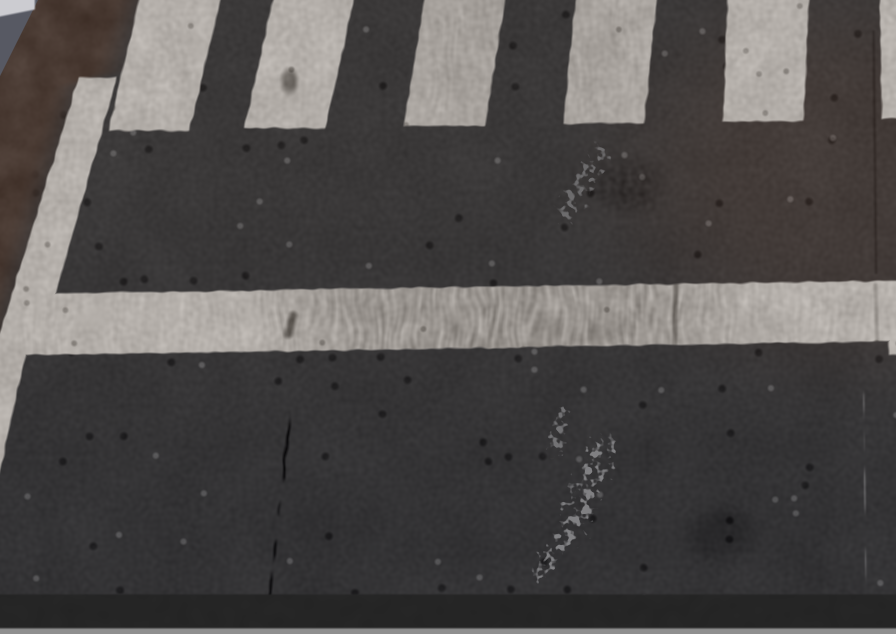
Write a WebGL 1 fragment shader that draws this texture.

```glsl
precision highp float;
// Worn crosswalk stripes and a stop line painted on dark, scuffed asphalt.
uniform vec2 u_resolution;

const float ASPECT = 1.4144;
const float SOFT = 0.0025;

vec2 hash2(vec2 cell) {
  vec3 h = fract(cell.xyx * vec3(0.1031, 0.1030, 0.0973));
  h += dot(h, h.yzx + 33.33);
  return fract((h.xx + h.yz) * h.zy);
}

float gradientDot(vec2 cell, vec2 offset) {
  return dot(hash2(cell) * 2.0 - 1.0, offset);
}

// Gradient noise, roughly -0.7 to 0.7.
float noise(vec2 p) {
  vec2 i = floor(p), f = fract(p);
  vec2 w = f * f * f * (f * (f * 6.0 - 15.0) + 10.0);
  vec2 e = vec2(1.0, 0.0);
  float low = mix(gradientDot(i, f), gradientDot(i + e, f - e), w.x);
  float high = mix(gradientDot(i + e.yx, f - e.yx), gradientDot(i + 1.0, f - 1.0), w.x);
  return mix(low, high, w.y);
}

float fbm(vec2 p) {
  float sum = 0.0, amp = 0.6;
  for (int i = 0; i < 4; i++) {
    sum += amp * noise(p);
    p = p * 2.03 + 7.1;
    amp *= 0.55;
  }
  return sum;
}

float above(float edge, float v) { return smoothstep(edge - SOFT, edge + SOFT, v); }
float between(float lo, float hi, float v) { return above(lo, v) * (1.0 - above(hi, v)); }

float segmentDistance(vec2 p, vec2 a, vec2 b) {
  vec2 d = b - a;
  return length(p - a - d * clamp(dot(p - a, d) / dot(d, d), 0.0, 1.0));
}

float stroke(vec2 p, vec2 a, vec2 b, float radius, float blur) {
  return 1.0 - smoothstep(radius - blur, radius + blur, segmentDistance(p, a, b));
}

float blob(vec2 p, vec2 center, vec2 radii) {
  return 1.0 - smoothstep(0.3, 1.0, length((p - center) / radii));
}

// Flecks that thin out away from a segment.
float scuff(vec2 p, vec2 a, vec2 b, float radius) {
  float reach = 1.0 - smoothstep(0.0, radius, segmentDistance(p, a, b));
  float grain = noise(p * 75.0) + 0.6 * noise(p * 150.0 + 9.0);
  return smoothstep(0.0, 0.35, grain - 0.42 + 0.55 * reach) * smoothstep(0.0, 0.4, reach);
}

// One dot in some cells of a grid; density is the share of filled cells.
float specks(vec2 p, float scale, float density) {
  vec2 cell = floor(p * scale);
  vec2 seed = hash2(cell + 51.0);
  float d = length(fract(p * scale) - 0.25 - 0.5 * seed);
  return step(hash2(cell + 13.0).x, density) * (1.0 - smoothstep(0.06, 0.22, d));
}

// Slanted bars that run off the upper edge.
float crossing(vec2 p) {
  float mask = 0.0;
  for (int i = 0; i < 6; i++) {
    float n = float(i);
    float base = 0.794 + 0.0037 * n;
    float left = 0.1345 + 0.2515 * n + (i == 0 ? 0.037 : 0.0);
    float slant = (i == 0 ? 0.048 : 0.057 - 0.012 * n) / 0.205;
    float x = p.x - left - slant * (p.y - base);
    mask = max(mask, between(0.0, 0.128, x) * above(base, p.y));
  }
  return mask;
}

float sideLeft(float y) { return 0.125 + 0.31 * (y - 0.879); }

float sideLine(vec2 p) {
  float right = mix(0.04 + 0.22 * (p.y - 0.439), 0.088 + 0.284 * (p.y - 0.537),
                    smoothstep(0.43, 0.53, p.y));
  return between(sideLeft(p.y), right, p.x) * (1.0 - above(0.878, p.y));
}

float stopLine(vec2 p) {
  float line = between(0.439 + 0.0160 * p.x, 0.536 + 0.0151 * p.x, p.y);
  return line * above(sideLeft(p.y) + 0.02, p.x);
}

vec3 asphalt(vec2 p) {
  vec3 c = mix(vec3(0.200, 0.198, 0.205), vec3(0.228, 0.220, 0.220), smoothstep(0.1, 0.8, p.y));
  c += vec3(0.035, 0.012, 0.0) * blob(p, vec2(1.35, 0.72), vec2(0.5, 0.4));
  c += 0.035 * fbm(p * 9.0) + 0.03 * noise(p * 110.0);
  c -= 0.07 * blob(p, vec2(0.99, 0.71), vec2(0.08, 0.06)) * (0.6 + noise(p * 90.0));
  c -= 0.035 * blob(p, vec2(1.14, 0.155), vec2(0.08, 0.06));
  c -= 0.09 * specks(p, 24.0, 0.09);
  c += 0.14 * specks(p + 3.7, 30.0, 0.035);
  // Dirt strip and pale curb at the upper left.
  float verge = sideLeft(p.y) + 0.055 * smoothstep(0.86, 0.89, p.y);
  float dirt = 1.0 - smoothstep(verge - 0.04, verge + 0.025, p.x);
  c = mix(c, vec3(0.285, 0.225, 0.195) + 0.10 * fbm(p * 18.0), dirt);
  c = mix(c, vec3(0.34, 0.35, 0.39), above(0.0, p.y - 0.88 - 2.0 * p.x));
  return mix(c, vec3(0.80, 0.80, 0.82), above(0.974, p.y - 0.2 * p.x) * (1.0 - above(0.055, p.x)));
}

vec3 paint(vec2 p, float inStop) {
  float wear = blob(p, vec2(0.80, 0.50), vec2(0.50, 0.16)) * inStop;
  wear += 0.6 * blob(p, vec2(0.82, 0.92), vec2(0.30, 0.25));
  float ridges = noise(vec2(p.x * 120.0 + 2.0 * noise(p * 14.0), p.y * 24.0));
  vec3 c = vec3(0.705, 0.685, 0.665) - 0.11 * wear;
  c += 0.09 * fbm(p * 16.0) + 0.06 * noise(p * 100.0);
  c += ridges * (0.05 + 0.13 * wear) * mix(0.5, 1.0, inStop);
  // Stains and joints.
  c -= 0.27 * blob(p, vec2(0.457, 0.872), vec2(0.018, 0.027));
  c -= 0.30 * stroke(p, vec2(0.455, 0.473), vec2(0.463, 0.502), 0.006, 0.005);
  c -= 0.16 * stroke(p, vec2(1.065, 0.455), vec2(1.067, 0.55), 0.004, 0.003);
  c -= 0.12 * stroke(p, vec2(1.385, 0.46), vec2(1.382, 0.55), 0.003, 0.003);
  return c - 0.16 * specks(p, 32.0, 0.07);
}

void main() {
  vec2 p = gl_FragCoord.xy / u_resolution * vec2(ASPECT, 1.0);
  vec3 color = asphalt(p);

  // Crack and seams in the road.
  float crack = stroke(p + 0.006 * noise(p * 35.0), vec2(0.462, 0.38), vec2(0.422, 0.03), 0.002, 0.003);
  color -= 0.17 * crack * smoothstep(-0.1, 0.2, noise(p * vec2(3.0, 22.0)));
  color -= 0.06 * stroke(p, vec2(1.383, 0.57), vec2(1.379, 0.95), 0.002, 0.003);
  float seam = stroke(p, vec2(1.363, 0.42), vec2(1.367, 0.07), 0.001, 0.003);
  color += 0.22 * seam * smoothstep(-0.15, 0.3, noise(p * vec2(4.0, 20.0)));

  // Pale scuffs.
  float marks = scuff(p, vec2(0.850, 0.10), vec2(0.905, 0.17), 0.032);
  marks = max(marks, scuff(p, vec2(0.905, 0.17), vec2(0.950, 0.29), 0.045));
  marks = max(marks, 0.8 * scuff(p, vec2(0.875, 0.29), vec2(0.885, 0.34), 0.028));
  marks = max(marks, 0.7 * scuff(p, vec2(0.895, 0.67), vec2(0.945, 0.75), 0.035));
  color = mix(color, vec3(0.58, 0.58, 0.59), 0.8 * marks);

  // Road paint with slightly ragged edges.
  vec2 q = p + 0.0035 * vec2(noise(p * 45.0), noise(p * 45.0 + 20.0));
  float inStop = stopLine(q);
  float painted = max(max(crossing(q), sideLine(q)), inStop);
  painted = max(painted, above(1.403, q.x) * between(0.44, 0.48, q.y));
  color = mix(color, paint(p, inStop), painted);

  // Dark strip and thin pale rim along the bottom.
  color = mix(color, vec3(0.145) + 0.01 * noise(p * 40.0), 1.0 - above(0.0625, p.y));
  color = mix(color, vec3(0.56), 1.0 - above(0.009, p.y));
  gl_FragColor = vec4(clamp(color, 0.0, 1.0), 1.0);
}
```
